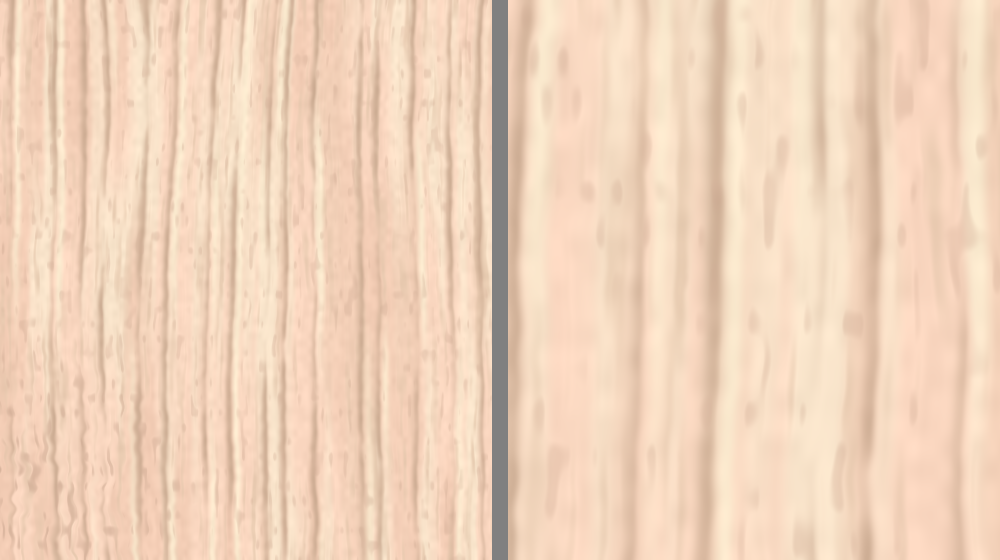
Left, the full canvas; right, a detail of the centre.
A WebGL 2 fragment shader for this texture:

```glsl
#version 300 es
precision highp float;
// Pale wood veneer with an upright grain: peach and cream bands, thin
// wavering dark pores and short fibres. Bands and fibres are stretched value
// noise; pores and cream streaks are jittered lines, one per column.
uniform vec2 u_resolution;
out vec4 fragColor;

float hash(vec2 p) {
    return fract(sin(dot(p, vec2(127.1, 311.7))) * 43758.5453);
}

float noise(vec2 p) {
    vec2 i = floor(p), f = fract(p);
    f = f * f * (3.0 - 2.0 * f);
    return mix(mix(hash(i), hash(i + vec2(1, 0)), f.x),
               mix(hash(i + vec2(0, 1)), hash(i + vec2(1, 1)), f.x), f.y);
}

// Sideways drift of the grain, with a rough patch at the lower left
vec2 bendGrain(vec2 p) {
    float lean = 0.035 * p.y * p.y * exp(-pow((p.x - 0.4) / 0.16, 2.0));
    float rough = smoothstep(0.45, 0.1, p.y) * smoothstep(0.4, 0.1, p.x);
    float drift = 0.022 * (noise(vec2(p.x * 4.0, p.y * 2.6)) - 0.5);
    drift += 0.006 * (noise(vec2(p.x * 16.0 + 7.0, p.y * 13.0)) - 0.5);
    drift += (0.002 + 0.009 * rough) * (noise(vec2(p.x * 45.0, p.y * 55.0)) - 0.5);
    return vec2(p.x - lean + drift, p.y);
}

// x: dark pore lines, y: cream streaks lying beside them
vec2 grainLines(vec2 p) {
    float spacing = 0.055;
    float column = floor(p.x / spacing);
    vec2 lines = vec2(0.0);
    for (float k = -1.0; k <= 1.0; k++) {
        float id = column + k;
        float center = (id + 0.2 + 0.6 * hash(vec2(id, 3.0))) * spacing;
        float d = p.x - center;

        // Each pore swells and fades along its length
        float swell = noise(vec2(id * 5.3, p.y * 5.0 + id));
        float broken = noise(vec2(id * 9.1 + 40.0, p.y * 24.0));
        float width = mix(0.0022, 0.0055, swell);
        float ink = smoothstep(0.1, 0.75, swell * 0.7 + broken * 0.4);
        float side = d > 0.0 ? 1.0 : 1.7;
        lines.x += ink * exp(-pow(d / (width * side), 2.0));

        // Long cream sliver on one side
        float offset = (hash(vec2(id, 8.0)) > 0.35 ? 1.0 : -1.0) * 0.012;
        float glow = smoothstep(0.42, 0.75, noise(vec2(id * 7.7 + 90.0, p.y * 3.2)));
        lines.y += glow * exp(-pow((d - offset) / 0.006, 2.0));
    }
    return min(lines, 1.0);
}

void main() {
    vec2 uv = gl_FragCoord.xy / u_resolution.y;
    vec2 p = bendGrain(uv);

    float band = noise(vec2(p.x * 24.0, p.y * 1.6));
    float strand = noise(vec2(p.x * 75.0 + 11.0, p.y * 4.0));
    float fibre = noise(vec2(p.x * 170.0, p.y * 16.0 + 5.0));
    float mottle = noise(vec2(p.x * 110.0 + 31.0, p.y * 75.0));
    vec2 lines = grainLines(p);

    // Peach ground shifting to cream, creamer left of the middle
    float middle = exp(-pow((uv.x - 0.38) / 0.2, 2.0));
    float cream = band * 0.65 + strand * 0.45 + 0.12 * middle;
    vec3 color = mix(vec3(0.985, 0.845, 0.755), vec3(0.985, 0.905, 0.805),
                     smoothstep(0.45, 0.85, cream));

    // Rosy bands and tan strands
    float rose = smoothstep(0.45, 0.85, noise(vec2(p.x * 34.0 + 60.0, p.y * 2.2)));
    color = mix(color, vec3(0.945, 0.79, 0.695), 0.75 * rose);
    float tan_ = smoothstep(0.52, 0.9, strand * 0.25 + fibre * 0.5
                            + 0.3 * noise(vec2(p.x * 95.0 + 17.0, p.y * 6.0)));
    color = mix(color, vec3(0.88, 0.765, 0.66), 0.8 * tan_);

    // Cream slivers first, then pores over them
    color = mix(color, vec3(0.99, 0.93, 0.82), 0.85 * lines.y);
    color = mix(color, vec3(0.79, 0.665, 0.565), 0.85 * lines.x);

    // Short dark flecks, denser in the rough lower left
    float rough = smoothstep(0.45, 0.1, uv.y) * smoothstep(0.4, 0.1, uv.x);
    float fleck = noise(vec2(p.x * 120.0 + 3.0, p.y * 38.0));
    fleck = smoothstep(0.72 - 0.08 * rough, 0.95, fleck);
    color = mix(color, vec3(0.82, 0.68, 0.59), fleck * (0.35 + 0.35 * rough));

    color += 0.035 * (mottle - 0.5) + 0.03 * (fibre - 0.5);
    fragColor = vec4(clamp(color, 0.0, 1.0), 1.0);
}
```
